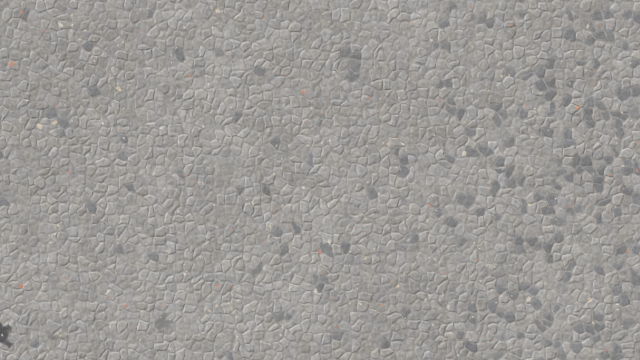
Write a WebGL 2 fragment shader that draws this texture.

```glsl
#version 300 es
precision highp float;
// Worn asphalt: a warped cellular field of stretched stones gives relief, lit from
// the upper left, over gradient-noise grit. Dark bluish stones thicken to the right;
// pale and rusty chips and a few tar patches are scattered on hashed grids.

uniform vec2 u_resolution;
out vec4 fragColor;

vec3 hash(vec2 cell, uint seed) {
  uvec3 v = uvec3(uvec2(ivec2(cell)), seed) * 1664525u + 1013904223u;
  for (int i = 0; i < 2; i++) {
    v.x += v.y * v.z;
    v.y += v.z * v.x;
    v.z += v.x * v.y;
    v ^= v >> 16u;
  }
  return vec3(v >> 8u) * exp2(-24.0);
}

mat2 rotation(float a) {
  return mat2(cos(a), sin(a), -sin(a), cos(a));
}

float cornerSlope(vec2 cell, vec2 offset) {
  float a = 6.2832 * hash(cell, 7u).x;
  return dot(vec2(cos(a), sin(a)), offset);
}

// Gradient noise, about -0.7 to 0.7
float noise(vec2 p) {
  vec2 i = floor(p), f = p - i, e = vec2(1, 0);
  vec2 u = f * f * f * (f * (f * 6.0 - 15.0) + 10.0);
  return mix(mix(cornerSlope(i, f), cornerSlope(i + e, f - e), u.x),
             mix(cornerSlope(i + e.yx, f - e.yx), cornerSlope(i + 1.0, f - 1.0), u.x), u.y);
}

// Nearest stone: x = distance to its rim, yzw = its random values
vec4 stones(vec2 p) {
  p += 0.008 * vec2(noise(p * 45.0), noise(p * 45.0 + 31.0));
  p /= 0.027;
  vec2 base = floor(p);
  float nearest = 9.0, second = 9.0;
  vec3 traits = vec3(0);
  for (int y = -1; y <= 1; y++)
    for (int x = -1; x <= 1; x++) {
      vec2 cell = base + vec2(x, y);
      vec3 r = hash(cell, 1u);
      vec2 d = rotation(r.z * 6.2832) * (p - cell - 0.1 - 0.8 * r.xy);
      float dist = length(d * vec2(0.85, 1.3));
      if (dist < nearest) {
        second = nearest;
        nearest = dist;
        traits = hash(cell, 2u);
      } else second = min(second, dist);
    }
  return vec4(second - nearest, traits);
}

float height(vec2 p, vec4 stone) {
  float dome = smoothstep(0.0, 0.45, stone.x) * (0.25 + 0.75 * stone.y);
  return dome + 0.45 * noise(p * 75.0);
}

// Sparse blobs, one at most per cell: x = signed distance, yzw = random values
vec4 scatter(vec2 p, float size, float density, vec2 radii, uint seed) {
  vec2 cell = floor(p / size);
  vec3 place = hash(cell, seed), traits = hash(cell, seed + 1u);
  if (place.z > density) return vec4(1.0, traits);
  vec2 d = p - size * (cell + 0.25 + 0.5 * place.xy);
  d = rotation(traits.x * 6.2832) * d * vec2(0.85, 1.25);
  float radius = mix(radii.x, radii.y, traits.y * traits.y);
  float ragged = 0.6 * radius * noise(d * 1.1 / radius + place.xy * 50.0);
  return vec4(length(d) - radius + ragged, traits);
}

void main() {
  vec2 p = gl_FragCoord.xy / u_resolution.y;
  float aa = 1.0 / u_resolution.y;
  float across = gl_FragCoord.x / u_resolution.x;

  // Tar patches flatten the surface they cover
  vec4 tar = scatter(p + 0.13, 0.42, 0.4, vec2(0.018, 0.045), 11u);
  float tarCover = 1.0 - smoothstep(-0.006, 0.006, tar.x + 0.012 * noise(p * 60.0));

  // Stone relief and tone
  vec2 towardLight = 0.0045 * vec2(-0.6, 0.8);
  vec4 stone = stones(p);
  float slope = height(p, stone) - height(p + towardLight, stones(p + towardLight));
  float body = smoothstep(0.03, 0.2, stone.x);
  float tone = 0.614 + 0.13 * clamp(slope, -0.8, 0.8);
  tone += 0.06 * (stone.z - 0.5) * body - 0.035 * (1.0 - body) * stone.y;

  // Grit at several scales
  tone += 0.055 * noise(p * 130.0) + 0.05 * noise(p * 62.0 + 9.0);
  tone += 0.035 * noise(p * 17.0) + 0.035 * noise(p * 3.0 + 4.0);
  vec3 color = tone + vec3(0.011, 0.001, -0.010);
  color += vec3(0.012, 0.004, -0.012) * noise(p * 24.0 + 70.0);

  // Bluish dark stones, more of them on the right
  float share = 0.03 + 0.2 * smoothstep(0.45, 1.0, across + 0.2 * noise(p * 4.0));
  float dark = step(stone.w, share) * smoothstep(0.05, 0.25, stone.x);
  color = mix(color, vec3(0.47, 0.475, 0.485) + 0.6 * (tone - 0.61), 0.75 * dark);

  // Tar: mostly thin grey film, now and then almost black
  vec3 film = mix(vec3(0.5, 0.5, 0.495), vec3(0.3, 0.3, 0.31), step(0.75, tar.w));
  color = mix(color, film + 0.25 * (tone - 0.61), 0.85 * tarCover);

  // Pale and rusty chips in two sizes
  for (int i = 0; i < 2; i++) {
    float size = i == 0 ? 0.045 : 0.021;
    vec2 radii = i == 0 ? vec2(0.003, 0.0075) : vec2(0.0015, 0.003);
    vec4 chip = scatter(p, size, 0.08, radii, 21u + 10u * uint(i));
    vec3 pale = mix(vec3(0.86, 0.84, 0.80), vec3(0.83, 0.76, 0.62), chip.y);
    vec3 tint = mix(pale, vec3(0.78, 0.56, 0.47), step(0.78, chip.w));
    float cover = 1.0 - smoothstep(-aa, aa, chip.x);
    color = mix(color, tint + 0.4 * (tone - 0.61), 0.85 * cover);
  }

  fragColor = vec4(clamp(color, 0.0, 1.0), 1.0);
}
```
